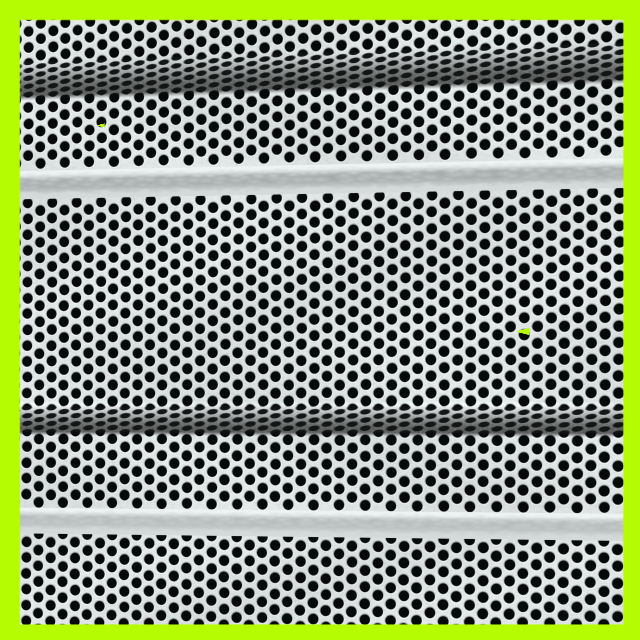
Write a Shadertoy shader that draws this texture.

```glsl
vec2 hash2(vec2 p) {
    return fract(sin(vec2(dot(p, vec2(127.1, 311.7)), dot(p, vec2(269.5, 183.3)))) * 4375.85);
}

// Distance to the nearest scattered point
float cellular(vec2 p) {
    vec2 cell = floor(p);
    float nearest = 2.0;
    for (int j = -1; j <= 1; j++)
    for (int i = -1; i <= 1; i++) {
        vec2 c = cell + vec2(i, j);
        nearest = min(nearest, length(c + hash2(c) - p));
    }
    return nearest;
}

float band(float v, float top, float bottom, float soft) {
    return smoothstep(top - soft, top + soft, v) * (1.0 - smoothstep(bottom - soft, bottom + soft, v));
}

// Shade of a fold: darkens downward, then ends sharply
float foldShade(float v, float top, float bottom) {
    float t = (v - top) / (bottom - top);
    return smoothstep(-0.1, 0.9, t) * (1.0 - smoothstep(0.95, 1.15, t));
}

// Plain strip: bright ragged lip, blotchy hollow, pale lower slope
vec3 grooveColor(float t, float blotch, float depth) {
    float hollow = band(t + 0.15 * blotch, 0.32, 0.8, 0.14);
    vec3 color = mix(vec3(0.83, 0.85, 0.85), vec3(0.66, 0.68, 0.68), hollow * depth * (0.6 + 0.5 * blotch));
    return mix(vec3(0.93, 0.95, 0.95), color, smoothstep(0.0, 0.25, t - 0.12 * blotch));
}

float fleck(vec2 p, vec2 center, float size) {
    vec2 q = (p - center) / size;
    return 1.0 - smoothstep(0.8, 1.1, max(abs(q.x) * 0.7, abs(q.y) * 2.0 - q.x * 0.5));
}

void mainImage(out vec4 fragColor, in vec2 fragCoord) {
    vec2 p = fragCoord / iResolution.xy;
    p.y = 1.0 - p.y;
    float px = 1.0 / iResolution.y;
    vec3 lime = vec3(0.71, 0.99, 0.01);

    // Perspective: the sheet grows toward the right
    float v = 0.625 + (p.y - 0.625) / (1.0 + 0.06 * p.x);
    float u = p.x * (53.0 - 3.2 * p.x) - 0.27 + 0.25 * (p.y - 0.5);

    // Folds squeeze twice as many rows into their height
    float fold = max(foldShade(v, 0.098, 0.152), foldShade(v, 0.635, 0.675));
    float folded = max(band(v, 0.098, 0.152, 0.004), band(v, 0.635, 0.675, 0.004));
    float w = v + clamp(v - 0.098, 0.0, 0.054) + clamp(v - 0.635, 0.0, 0.04);

    // Staggered round holes
    float column = round(u);
    float row = (w - 0.372) / 0.0247 + 0.5 * mod(column, 2.0);
    vec2 offset = vec2(u - column, row - round(row));
    float centerV = v - offset.y * 0.0247;
    vec2 id = vec2(column, round(row));
    offset += (hash2(id) - 0.5) * 0.05;
    offset.x += 0.3 * offset.y * folded;
    vec2 local = offset * vec2(0.0202, 0.0247);
    float d = length(local) - 0.0081 - 0.0003 * (hash2(id + 9.0).x - 0.5);
    float soft = px * (0.8 + 0.6 * folded);

    // Grooves carry no holes and cut those on their lower lip
    float groove1 = band(v, 0.268, 0.312, 0.001);
    float groove2 = band(v, 0.793, 0.833, 0.001);
    float solid = max(step(0.262, centerV) * step(centerV, 0.312),
                      step(0.785, centerV) * step(centerV, 0.828));
    solid = max(solid, max(groove1, groove2));
    float hole = (1.0 - smoothstep(-soft, soft, d)) * (1.0 - solid);

    // Painted sheet with faint mottling
    float mottle = cellular(p * vec2(90.0, 110.0));
    float grain = cellular(p * 260.0);
    vec3 sheet = vec3(0.88, 0.9, 0.9) - 0.07 * mottle * grain;
    sheet += 0.02 * sin(p.x * 9.0 + 2.0 * sin(p.y * 14.0));

    // Lit lower rim and shaded upper rim of each hole
    float rim = (1.0 - smoothstep(0.0, 0.0022, abs(d - 0.0005))) * (1.0 - solid);
    float light = dot(normalize(local + 1e-5), normalize(vec2(0.4, 1.0)));
    sheet += rim * mix(-0.2, 0.06, smoothstep(-0.7, 0.6, light));

    // Fold shading and the bright edges beside it
    sheet = mix(sheet, vec3(0.24, 0.25, 0.24) + 0.12 * grain, 0.88 * fold);
    sheet += 0.06 * (band(v, 0.153, 0.16, 0.004) + band(v, 0.628, 0.636, 0.004));

    // Groove shading
    float blotch = cellular(p * vec2(48.0, 130.0));
    sheet = mix(sheet, grooveColor((v - 0.268) / 0.044, blotch, 1.0), groove1);
    sheet = mix(sheet, grooveColor((v - 0.793) / 0.04, blotch, 0.65), groove2);

    vec3 holeColor = vec3(0.025, 0.035, 0.035) + 0.05 * folded;
    vec3 color = mix(sheet, holeColor, hole);

    // Chips of the backing colour
    color = mix(color, lime, fleck(p, vec2(0.818, 0.518), 0.007));
    color = mix(color, lime, fleck(p, vec2(0.158, 0.196), 0.004));

    // Flat border
    vec2 edge = abs(p - vec2(0.5026, 0.5035)) - vec2(0.4714, 0.4722);
    color = mix(color, lime, smoothstep(-px, px, max(edge.x, edge.y)));
    fragColor = vec4(clamp(color, 0.0, 1.0), 1.0);
}
```
